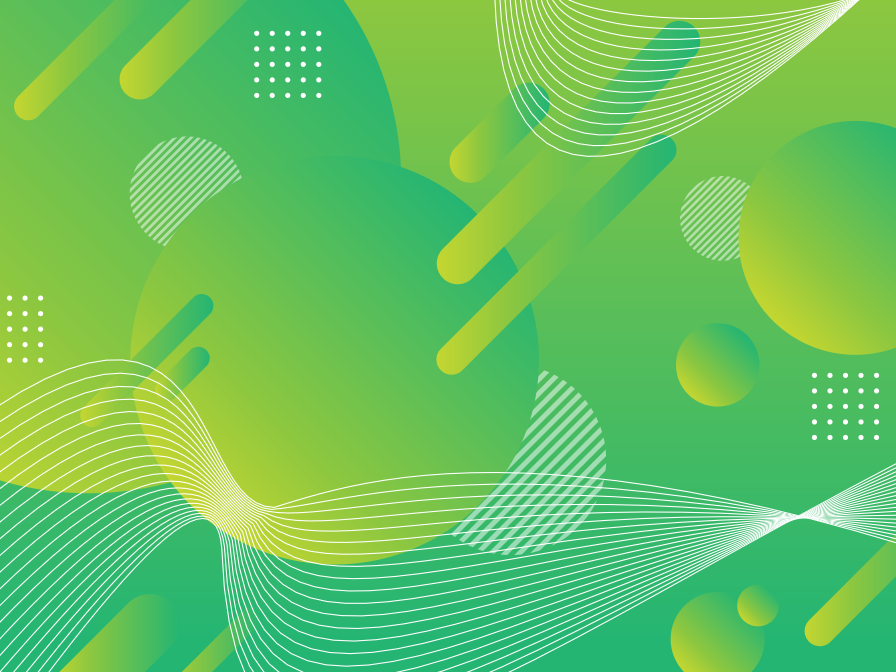
Give the GLSL for this background, as a Shadertoy shader.

```glsl
const vec3 LIME = vec3(0.77, 0.84, 0.19);
const vec3 LEAF = vec3(0.55, 0.78, 0.25);
const vec3 TEAL = vec3(0.14, 0.71, 0.45);
const vec3 WHITE = vec3(1.0);

// Discs: centre, radius
const vec3 BACK_DISC = vec3(0.132, 0.731, 0.465);
const vec3 DISCS[5] = vec3[5](
    vec3(0.498, 0.464, 0.304), vec3(1.273, 0.646, 0.174), vec3(1.068, 0.457, 0.062),
    vec3(1.068, 0.049, 0.070), vec3(1.128, 0.099, 0.031));

// Hatched discs: centre, radius, stripe pitch
const vec4 HATCHED[3] = vec4[3](
    vec4(0.278, 0.712, 0.085, 0.0085), vec4(1.075, 0.675, 0.063, 0.0078),
    vec4(0.760, 0.316, 0.142, 0.0148));

// Diagonal bars: lower end, run in x and y, radius
const vec4 BARS[10] = vec4[10](
    vec4(0.042, 0.842, 0.220, 0.021), vec4(0.208, 0.882, 0.210, 0.030),
    vec4(0.700, 0.759, 0.087, 0.031), vec4(0.681, 0.608, 0.330, 0.031),
    vec4(0.672, 0.465, 0.312, 0.0226), vec4(1.220, 0.061, 0.190, 0.0226),
    vec4(0.122, -0.030, 0.101, 0.045), vec4(0.260, -0.033, 0.113, 0.016),
    vec4(0.137, 0.382, 0.163, 0.0175), vec4(0.248, 0.420, 0.047, 0.017));

// Lower left corners of the dot grids
const vec2 DOT_GRIDS[3] = vec2[3](
    vec2(0.382, 0.858), vec2(-0.032, 0.464), vec2(1.212, 0.349));

float cover(float dist, float px) {
    return clamp(0.5 - dist / px, 0.0, 1.0);
}

vec3 ramp(float t) {
    vec3 warm = mix(LIME, LEAF, clamp(t / 0.3, 0.0, 1.0));
    return mix(warm, TEAL, clamp((t - 0.3) / 0.7, 0.0, 1.0));
}

float segment(vec2 p, vec2 a, vec2 b) {
    vec2 ap = p - a, ab = b - a;
    return length(ap - ab * clamp(dot(ap, ab) / dot(ab, ab), 0.0, 1.0));
}

vec3 paintDisc(vec3 col, vec2 p, vec3 disc, float px) {
    vec2 q = (p - disc.xy) / disc.z;
    float t = 0.5 + 0.3536 * (q.x + q.y);
    return mix(col, ramp(t), cover((length(q) - 1.0) * disc.z, px));
}

vec3 paintBar(vec3 col, vec2 p, vec4 bar, float px) {
    float t = (p.x - bar.x + bar.w) / (bar.z + 2.0 * bar.w);
    float dist = segment(p, bar.xy, bar.xy + bar.z) - bar.w;
    return mix(col, ramp(t), cover(dist, px));
}

float hatch(vec2 p, vec4 disc, float px) {
    float across = (p.x - p.y) * 0.7071 / disc.w;
    float stripe = (abs(fract(across) - 0.5) - 0.25) * disc.w;
    return cover(stripe, px) * cover(length(p - disc.xy) - disc.z, px);
}

float dots(vec2 p, vec2 corner, float pitch, float radius, float px) {
    vec2 q = (p - corner) / pitch;
    vec2 cell = clamp(floor(q + 0.5), 0.0, 4.0);
    return cover(length(q - cell) * pitch - radius, px);
}

vec2 bezier(mat4x2 c, float s) {
    float r = 1.0 - s;
    return c * vec4(r * r * r, 3.0 * r * r * s, 3.0 * r * s * s, s * s * s);
}

// Distance to a family of cubic curves blended from one to another
float ribbon(vec2 p, mat4x2 first, mat4x2 last, int count) {
    const int STEPS = 24;
    float dist = 1.0;
    for (int i = 0; i < count; i++) {
        mat4x2 c = first + (last - first) * (float(i) / float(count - 1));
        // Skip curves whose control hull is far away
        vec2 lo = min(min(c[0], c[1]), min(c[2], c[3])) - 0.01;
        vec2 hi = max(max(c[0], c[1]), max(c[2], c[3])) + 0.01;
        if (any(lessThan(p, lo)) || any(greaterThan(p, hi))) continue;
        vec2 a = c[0];
        for (int k = 1; k <= STEPS; k++) {
            vec2 b = bezier(c, float(k) / float(STEPS));
            dist = min(dist, segment(p, a, b));
            a = b;
        }
    }
    return dist;
}

void mainImage(out vec4 fragColor, in vec2 fragCoord) {
    float px = 1.0 / iResolution.y;
    vec2 p = fragCoord * px;

    // Backdrop, hatching and discs
    vec3 col = mix(TEAL, LEAF, clamp(p.y * 1.04 - 0.04, 0.0, 1.0));
    col = paintDisc(col, p, BACK_DISC, px);
    for (int i = 0; i < 3; i++) col = mix(col, WHITE, 0.5 * hatch(p, HATCHED[i], px));
    for (int i = 0; i < 5; i++) col = paintDisc(col, p, DISCS[i], px);

    // Bars and dots
    for (int i = 0; i < 10; i++) col = paintBar(col, p, BARS[i], px);
    for (int i = 0; i < 3; i++) col = mix(col, WHITE, dots(p, DOT_GRIDS[i], 0.0231, 0.0038, px));

    // Line waves: left hump, right fan, top bowl
    float wave = ribbon(p,
        mat4x2(-0.009, 0.392, 0.330, 0.618, 0.286, 0.245, 0.408, 0.245),
        mat4x2(-0.009, -0.111, 0.191, 0.167, 0.321, 0.306, 0.330, 0.184), 21);
    wave = min(wave, ribbon(p,
        mat4x2(0.408, 0.245, 0.521, 0.280, 0.764, 0.366, 1.345, 0.189),
        mat4x2(0.330, 0.184, 0.347, -0.319, 0.694, -0.024, 1.345, 0.316), 21));
    wave = min(wave, ribbon(p,
        mat4x2(0.736, 1.009, 0.747, 0.653, 0.972, 0.722, 1.288, 1.009),
        mat4x2(0.833, 1.009, 0.868, 0.974, 1.111, 0.948, 1.285, 1.009), 14));
    col = mix(col, WHITE, cover(wave - 0.0008, px));

    fragColor = vec4(col, 1.0);
}
```
